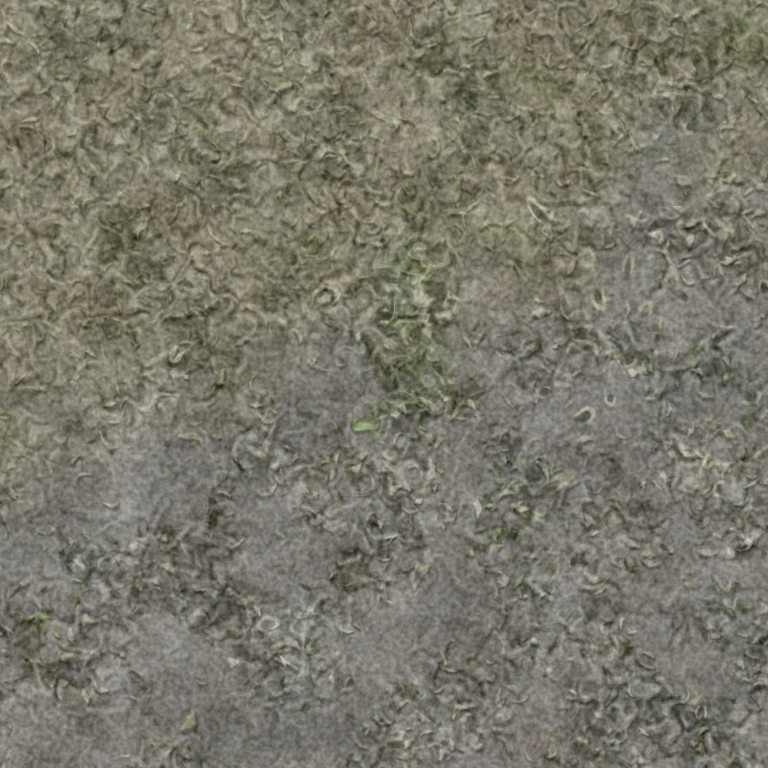
This texture is drawn by a three.js fragment shader. Its source:

```glsl
// Rough ground: dry, mossy turf over worn grey soil, strewn with broken litter.
// Warped gradient noise gives soil and ragged flecks; jittered cell layers
// scatter bent blades with shadows, and a sparse layer adds curled rings.

#define LAYERS 5
#define COARSE_CELLS 27.0
#define CELL_STEP 7.0
#define BLADE_OPACITY 0.80
#define SHADOW_OPACITY 0.50
#define EDGE_SOFTNESS 0.0020
#define FLECK_CONTRAST 0.13
#define GRAIN_CONTRAST 0.11
#define RING_CELLS 19.0
#define GREY_SOIL vec3(0.475, 0.466, 0.442)
#define BROWN_SOIL vec3(0.505, 0.492, 0.415)
#define SHADOW_COLOR vec3(0.205, 0.205, 0.160)

varying vec2 vUv;

float hash(vec2 p) {
  vec3 q = fract(p.xyx * 0.1031);
  q += dot(q, q.yzx + 33.33);
  return fract((q.x + q.y) * q.z);
}

vec2 gradientAt(vec2 cell) {
  float angle = 6.2832 * hash(cell + 71.0);
  return vec2(cos(angle), sin(angle));
}

float gradientNoise(vec2 p) {
  vec2 i = floor(p), f = p - i;
  vec2 u = f * f * f * (f * (f * 6.0 - 15.0) + 10.0);
  vec2 e = vec2(1.0, 0.0);
  float low = mix(dot(gradientAt(i), f), dot(gradientAt(i + e), f - e), u.x);
  float high = mix(dot(gradientAt(i + e.yx), f - e.yx),
                   dot(gradientAt(i + e.xx), f - e.xx), u.x);
  return mix(low, high, u.y);
}

float fbm(vec2 p) {
  float sum = 0.0, gain = 0.6;
  for (int i = 0; i < 4; i++) {
    sum += gain * gradientNoise(p);
    p = mat2(1.6, 1.2, -1.2, 1.6) * p + 13.7;
    gain *= 0.55;
  }
  return sum;
}

vec2 rotate(vec2 p, float angle) {
  float c = cos(angle), s = sin(angle);
  return vec2(c * p.x + s * p.y, c * p.y - s * p.x);
}

// Approximate distance to a parabolic, tapering blade
float bladeDistance(vec2 p, float angle, float halfLength, float bend, float width) {
  vec2 q = rotate(p, angle);
  float slope = 2.0 * bend * q.x;
  float across = (q.y - bend * q.x * q.x) / sqrt(1.0 + slope * slope);
  float taper = 1.0 - 0.6 * smoothstep(0.0, halfLength, abs(q.x));
  return length(vec2(max(abs(q.x) - halfLength, 0.0), across)) - width * taper;
}

// Bent blades and flakes, ragged by the warp, each with a shadow below it
vec3 scatterBlades(vec3 color, vec2 uv, vec2 warp, float density, float turf, float green) {
  for (int layer = 0; layer < LAYERS; layer++) {
    float turn = 0.7 * float(layer);
    float cells = COARSE_CELLS + CELL_STEP * float(layer);
    vec2 p = rotate(uv, turn) * cells + 40.0 + 0.3 * warp;
    vec2 down = rotate(vec2(0.03, -0.15), turn);
    float soft = EDGE_SOFTNESS * cells;
    for (int k = 0; k < 9; k++) {
      vec2 cell = floor(p) + vec2(mod(float(k), 3.0), floor(float(k) / 3.0)) - 1.0;
      vec2 seed = cell + 57.0 * float(layer);
      float presence = hash(seed + 5.3);
      vec2 local = p - cell - vec2(hash(seed), hash(seed + 17.1));
      float angle = 6.2832 * hash(seed + 29.7);
      float halfLength = mix(0.15, 0.46, hash(seed + 41.3));
      float bend = 2.4 * (hash(seed + 53.9) - 0.5);
      float width = mix(0.07, mix(0.22, 0.14, turf), hash(seed + 67.1));
      float tone = hash(seed + 83.3);
      float shown = smoothstep(presence, presence + 0.12, density);
      float shade = bladeDistance(local - down, angle, halfLength, bend, width);
      float blade = bladeDistance(local, angle, halfLength, bend, width);
      vec3 pale = mix(vec3(0.71, 0.70, 0.64), vec3(0.68, 0.67, 0.55), turf);
      vec3 tint = mix(vec3(0.29, 0.29, 0.225), pale, tone);
      tint = mix(tint, tint * vec3(0.85, 1.04, 0.70), green * hash(seed + 97.9));
      float opacity = BLADE_OPACITY * mix(0.4, 1.0, abs(2.0 * tone - 1.0));
      color = mix(color, SHADOW_COLOR, SHADOW_OPACITY * shown * tone
                  * (1.0 - smoothstep(-soft, 2.0 * soft, shade)));
      color = mix(color, tint, opacity * shown * (1.0 - smoothstep(-soft, soft, blade)));
    }
  }
  return color;
}

// Broken pale curls with dark hollows, on a bent grid
vec3 scatterRings(vec3 color, vec2 uv, vec2 warp, float density) {
  vec2 bent = vec2(gradientNoise(uv * 7.0), gradientNoise(uv * 7.0 + 19.0));
  vec2 p = rotate(uv, 0.5) * RING_CELLS + 20.0 + 1.3 * bent;
  vec2 cell = floor(p);
  vec2 jitter = vec2(hash(cell + 3.1), hash(cell + 8.7)) - 0.5;
  vec2 q = rotate(p - cell - 0.5 - 0.3 * jitter, 6.2832 * hash(cell + 12.9)) + 0.10 * warp;
  float d = length(q * vec2(1.0, 1.3)) - mix(0.15, 0.26, hash(cell + 21.3));
  float shown = step(hash(cell + 33.7), density) * mix(0.4, 1.0, hash(cell + 44.9));
  float gap = smoothstep(-0.7, 0.1, q.x / (length(q) + 0.001));
  color = mix(color, SHADOW_COLOR, 0.5 * shown * (1.0 - smoothstep(-0.14, 0.02, d)));
  float rim = 1.0 - smoothstep(0.025, 0.10, abs(d));
  return mix(color, vec3(0.70, 0.69, 0.58), 0.8 * shown * gap * rim);
}

void main() {
  vec2 uv = vUv;
  // Zones: turf above a ragged diagonal, patchy litter on grey soil below
  float turf = smoothstep(-0.15, 0.15, uv.y - 0.41 - 0.36 * uv.x + 0.3 * fbm(uv * 4.0));
  float patches = smoothstep(-0.18, 0.18, fbm(uv * 7.0 + 21.0));
  vec2 toTuft = (uv - vec2(0.54, 0.53)) * vec2(13.0, 11.0);
  float tuft = exp(-dot(toTuft, toTuft));
  float green = clamp(smoothstep(0.05, 0.45, fbm(uv * 8.0 + 47.0)) + tuft, 0.0, 1.0);
  float density = clamp(mix(0.10 + 0.70 * patches, 0.50 + 0.25 * patches, turf) + 0.3 * tuft, 0.0, 1.0);

  // Soil, then litter
  vec2 warp = vec2(gradientNoise(uv * 34.0), gradientNoise(uv * 34.0 + 9.0));
  vec3 color = mix(GREY_SOIL, BROWN_SOIL, turf);
  color = mix(color, color * vec3(0.94, 1.0, 0.85), 0.6 * green * max(turf, tuft));
  color = scatterBlades(color, uv, warp, density, turf, green);
  float ringZone = smoothstep(0.55, 0.85, uv.x) * (1.0 - smoothstep(0.1, 0.3, abs(uv.y - 0.58)));
  color = scatterRings(color, uv, warp, 0.015 + 0.4 * ringZone);

  // Ragged light and dark flecks, dark hollows
  float fleck = gradientNoise(uv * 58.0 + 2.2 * warp);
  float relief = smoothstep(0.03, 0.38, fleck) - smoothstep(0.03, 0.38, -fleck);
  color += FLECK_CONTRAST * relief * mix(0.3, 1.0, density);
  float hollow = smoothstep(0.18, 0.42, gradientNoise(uv * 29.0 + 1.6 * warp + 31.0));
  color = mix(color, SHADOW_COLOR, hollow * min(0.45 * density * patches + 0.6 * tuft, 0.8));

  // Broad tone and hue, then fine grain over everything
  color += 0.17 * fbm(uv * 9.0 + 5.0) + vec3(0.03, 0.0, -0.01) * fbm(uv * 9.0 + 63.0);
  color += GRAIN_CONTRAST * (gradientNoise(uv * 140.0) + 0.6 * gradientNoise(uv * 230.0 + 7.0));
  gl_FragColor = vec4(clamp(color + 0.015, 0.0, 1.0), 1.0);
}
```
